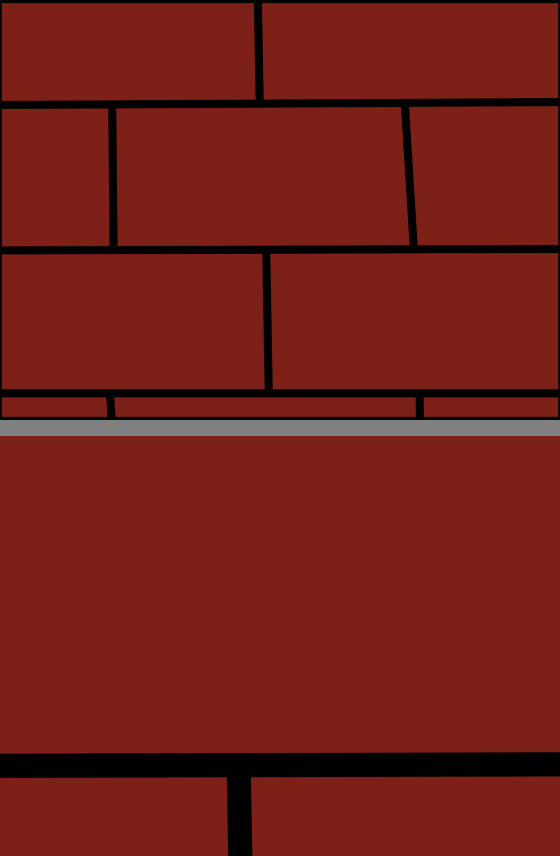
Top: the whole. Bottom: its middle third, enlarged.
This pattern is drawn by a WebGL 1 fragment shader. Its source:

```glsl
precision highp float;
// Flat red brick wall in running bond with thick dark joints and a thin frame.
// Bed joints tilt slightly; upright joints lean and drift from row to row by
// quarter-turn waves. Lengths are in canvas heights, with y measured downwards.

uniform vec2 u_resolution;

const vec3 BRICK = vec3(0.49, 0.127, 0.092);
const vec3 MORTAR = vec3(0.004, 0.0, 0.0);

const float JOINT_HALF = 0.0096;           // half width of every joint
const vec2 FRAME = vec2(0.0043, 0.0075);   // side and top/bottom frame widths

const float ROW_PITCH = 0.345;
const float FIRST_BED = 0.2465;            // height of the first bed joint
const float BED_BOW = 0.003;
const float BED_TILT = 0.0026;

const float CENTRE_X = 0.623;              // middle of the bond
const float HALF_BRICK = 0.3585;
const float EVEN_DRIFT = 0.0108;
const float ODD_DRIFT = 0.0075;
const float SIDE_DRIFT = 0.0101;
const float LEAN = 0.018;
const float LEAN_SWING = 0.026;

const float QUARTER_TURN = 1.5707963;

// Height of the bed joint above a row, at position x.
float bedHeight(float row, float x) {
  float bow = -BED_BOW * cos(QUARTER_TURN * row);
  float tilt = BED_TILT * (row - 3.0) * (x - 0.6667);
  return FIRST_BED + (row - 1.0) * ROW_PITCH + bow + tilt;
}

// Distance to the centre line of one upright joint; side is -1, 0 or 1.
float uprightDistance(vec2 p, float row, float side) {
  float wave = sin(QUARTER_TURN * row);
  float drift = -EVEN_DRIFT * cos(QUARTER_TURN * row)
              - wave * (ODD_DRIFT + SIDE_DRIFT * side);
  float lean = LEAN * (1.0 + abs(side)) + LEAN_SWING * wave * side;
  float rowTop = FIRST_BED + (row - 1.0) * ROW_PITCH;
  float x = CENTRE_X + HALF_BRICK * side + drift + lean * (p.y - rowTop);
  return abs(p.x - x) / sqrt(1.0 + lean * lean);
}

void main() {
  float pixel = 1.0 / u_resolution.y;
  vec2 size = vec2(u_resolution.x * pixel, 1.0);
  vec2 p = gl_FragCoord.xy * pixel;
  p.y = 1.0 - p.y;

  // Bed joints: nearest distance, and the row this point lies in.
  float row = 0.0;
  float nearest = 1.0;
  for (int i = 1; i <= 3; i++) {
    float offset = p.y - bedHeight(float(i), p.x);
    row += step(0.0, offset);
    nearest = min(nearest, abs(offset));
  }

  // Upright joints: one in even rows, two in odd rows.
  float parity = mod(row, 2.0);
  for (int i = -1; i <= 1; i++) {
    float side = float(i);
    if (abs(abs(side) - parity) < 0.5) {
      nearest = min(nearest, uprightDistance(p, row, side));
    }
  }

  // Combine the joints with the frame and smooth the edges.
  vec2 inset = min(p, size - p) - FRAME;
  float brickDistance = min(nearest - JOINT_HALF, min(inset.x, inset.y));
  float cover = smoothstep(-0.7 * pixel, 0.7 * pixel, brickDistance);
  gl_FragColor = vec4(mix(MORTAR, BRICK, cover), 1.0);
}
```
